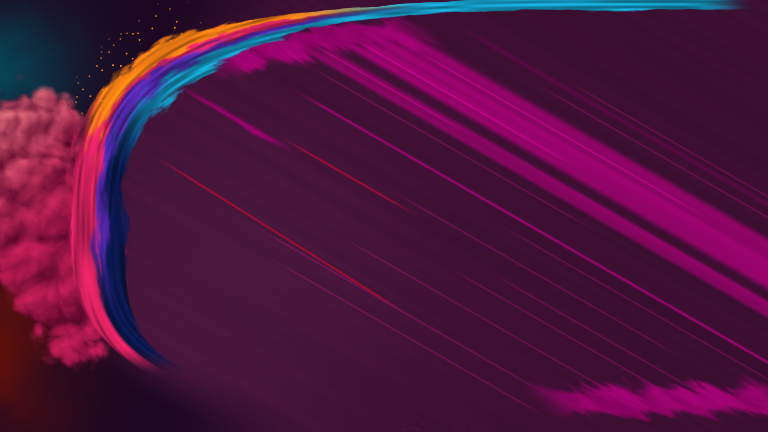
Give the GLSL for this background, as a WebGL 1 fragment shader.

```glsl
precision highp float;
uniform vec2 u_resolution;

#define PLUM vec3(0.232, 0.055, 0.188)
#define MAGENTA vec3(0.61, 0.01, 0.43)
#define CYAN vec3(0.08, 0.60, 0.76)
#define ORANGE vec3(0.96, 0.50, 0.08)
#define HOT_PINK vec3(0.84, 0.13, 0.37)
#define VIOLET vec3(0.32, 0.15, 0.66)
#define NAVY vec3(0.04, 0.09, 0.30)
#define ARC_CENTER vec2(1.5, 0.45)
#define ARC_POWER 3.2
#define STREAK_SLOPE 0.575

float hash(vec2 p) {
  vec3 q = fract(vec3(p.xyx) * 0.1031);
  q += dot(q, q.yzx + 33.33);
  return fract((q.x + q.y) * q.z);
}

float noise(vec2 p) {
  vec2 i = floor(p), f = fract(p);
  f = f * f * (3.0 - 2.0 * f);
  return mix(mix(hash(i), hash(i + vec2(1, 0)), f.x),
             mix(hash(i + vec2(0, 1)), hash(i + vec2(1, 1)), f.x), f.y);
}

float fbm(vec2 p) {
  float sum = 0.0, amp = 0.5;
  for (int i = 0; i < 4; i++) {
    sum += amp * noise(p);
    p = p * 2.07 + 7.3;
    amp *= 0.5;
  }
  return sum;
}

// Rounded lumps: squared distance to the nearest jittered point, in octaves
float billow(vec2 p) {
  float sum = 0.0, amp = 0.6;
  for (int o = 0; o < 3; o++) {
    vec2 cell = floor(p);
    float near = 1.0;
    for (int k = 0; k < 9; k++) {
      vec2 c = cell + vec2(mod(float(k), 3.0), floor(float(k) / 3.0)) - 1.0;
      vec2 v = c + vec2(hash(c), hash(c + 41.7)) - p;
      near = min(near, dot(v, v));
    }
    sum += amp * (1.0 - near);
    p = p * 2.1 + 3.7;
    amp *= 0.45;
  }
  return sum;
}

// Approximate signed distance to the superellipse arc, positive outside
float arcDistance(vec2 p) {
  vec2 axes = vec2(1.27, p.y > ARC_CENTER.y ? 0.54 : 0.43);
  vec2 u = vec2(ARC_CENTER.x - p.x, abs(p.y - ARC_CENTER.y)) / axes;
  u = max(u, 0.001);
  float r = pow(pow(u.x, ARC_POWER) + pow(u.y, ARC_POWER), 1.0 / ARC_POWER);
  vec2 grad = pow(u / r, vec2(ARC_POWER - 1.0)) / axes;
  return (r - 1.0) / length(grad);
}

float range(float lo, float hi, float soft, float x) {
  return smoothstep(lo - soft, lo + soft, x) * (1.0 - smoothstep(hi - soft, hi + soft, x));
}

// Thin diagonal line at offset q0, fading at both ends
float streak(float q, float q0, float width, float x, float x0, float x1) {
  float w = max(width, 0.6 / u_resolution.y);
  float t = (q - q0) / w;
  return exp(-t * t) * range(x0, x1, 0.05, x) * width / w;
}

void main() {
  vec2 p = gl_FragCoord.xy / u_resolution.y;
  float d = arcDistance(p);
  float s = p.x + p.y;
  float q = p.y + STREAK_SLOPE * p.x;
  float cloud = fbm(p * 7.0);
  float grain = noise(vec2(p.x * 1.3, q * 75.0));
  float inside = smoothstep(0.0, 0.06, -d);

  // Plum ground, dark outer corner, teal and red haze
  vec3 col = PLUM * (0.94 + 0.12 * grain);
  col += vec3(0.055, 0.035, 0.05) * exp(-3.5 * dot(p - vec2(0.5, 0.35), p - vec2(0.5, 0.35)));
  float corner = smoothstep(-0.03, 0.08, d) * (1.0 - smoothstep(0.35, 0.75, p.x));
  col = mix(col, vec3(0.11, 0.03, 0.13), corner);
  float teal = exp(-dot(p - vec2(0.02, 0.82), p - vec2(0.02, 0.82)) * 40.0);
  col = mix(col, vec3(0.03, 0.25, 0.31), teal * (0.4 + cloud));
  vec2 ember = (p - vec2(0.0, 0.2)) / vec2(0.17, 0.25);
  col = mix(col, vec3(0.36, 0.06, 0.05), exp(-dot(ember, ember)) * (0.35 + cloud));

  // Broad magenta bands and faint parallel lines
  float band = range(1.353, 1.468, 0.012, q) * (1.08 - 2.2 * max(q - 1.38, 0.0));
  band = max(band, range(1.287, 1.325, 0.007, q) * 0.85);
  band *= smoothstep(0.035, 0.085, -d + 0.03 * (grain - 0.5)) * (0.78 + 0.3 * grain);
  col = mix(col, MAGENTA, clamp(band, 0.0, 1.0));
  for (int i = 0; i < 14; i++) {
    float id = float(i);
    float start = 0.4 + 1.0 * hash(vec2(id, 3.0));
    float line = streak(q, 0.65 + 0.07 * id + 0.05 * hash(vec2(id, 8.0)), 0.0025, p.x, start, start + 0.6);
    col += vec3(0.16, 0.0, 0.11) * line * inside;
  }
  col = mix(col, MAGENTA * 1.1, streak(q, 1.183, 0.0035, p.x, 0.72, 1.9) * 0.85);
  col = mix(col, vec3(0.42, 0.02, 0.32), streak(q, 1.549, 0.006, p.x, 1.1, 1.9) * 0.5);
  col = mix(col, vec3(0.72, 0.04, 0.22), streak(q, 1.056, 0.003, p.x, 0.68, 0.93) * 0.8);
  col = mix(col, vec3(0.75, 0.04, 0.18), streak(q + 0.05 * (p.x - 0.6), 0.832, 0.0028, p.x, 0.4, 0.9) * 0.8);

  // Ragged magenta paint below the arc
  float rag = fbm(vec2(p.x * 12.0, q * 45.0));
  float paint = range(-0.085, -0.025, 0.014, d + 0.07 * (rag - 0.5)) * range(1.36, 1.88, 0.07, s);
  float splash = streak(q + 0.02 * (rag - 0.5), 1.037, 0.007, p.x, 0.45, 0.65);
  col = mix(col, MAGENTA * (0.75 + 0.5 * rag), max(paint, splash));

  // Lit smoke billows
  vec2 e = vec2((p.x - 0.12 + 0.2 * (p.y - 0.48)) / 0.15, (p.y - 0.49) / 0.31);
  vec2 sp = p * 10.0 + 0.8 * cloud;
  float lump = billow(sp);
  float light = clamp(0.5 + 1.5 * (lump - billow(sp + vec2(-0.15, 0.2))) + 0.7 * (lump - 0.75), 0.0, 1.0);
  float smoke = 1.0 - smoothstep(0.92, 1.06, length(e) + 0.5 * (0.7 - lump) + 0.3 * (cloud - 0.5));
  vec3 pink = mix(HOT_PINK, vec3(0.93, 0.46, 0.5), smoothstep(0.35, 0.8, p.y - 0.8 * p.x));
  col = mix(col, mix(vec3(0.38, 0.03, 0.17), pink, light), smoke * 0.95);

  // Feathered ribbon, coloured from its inner to its outer edge
  float fiber = noise(vec2(s * 9.0, d * 160.0));
  float tear = fbm(vec2(s * 14.0, d * 60.0)) - 0.5;
  float width = mix(0.055, 0.012, smoothstep(1.1, 1.8, s)) * mix(0.35, 1.0, smoothstep(0.12, 0.4, p.y));
  float k = d / width + 0.9 * tear;
  float far = smoothstep(1.6, 2.0, s);
  vec3 inner = mix(NAVY, CYAN, smoothstep(0.85, 1.2, s));
  vec3 middle = mix(mix(NAVY, VIOLET, smoothstep(0.25, 0.5, p.y)), CYAN, far);
  vec3 outer = mix(HOT_PINK, ORANGE, smoothstep(0.86, 1.0, s + 0.2 * tear));
  outer = mix(outer, CYAN, far);
  vec3 ribbon = mix(inner, middle, smoothstep(-0.6, -0.1, k));
  ribbon = mix(ribbon, mix(HOT_PINK, CYAN, far), smoothstep(0.0, 0.35, k));
  ribbon = mix(ribbon, outer, smoothstep(0.35, 0.65, k)) * (0.62 + 0.6 * fiber);
  float cover = range(-1.1, 1.2, 0.15, k) * smoothstep(0.13, 0.2, p.y);
  cover *= 1.0 - smoothstep(1.62, 1.75, p.x);
  col = mix(col, ribbon, cover);

  // Scattered powder grains
  vec2 grid = p * 70.0, id = floor(grid);
  vec2 center = 0.3 + 0.4 * vec2(hash(id + 5.0), hash(id + 19.0));
  float dotMask = 1.0 - smoothstep(0.08, 0.22, length(fract(grid) - center));
  float zone = range(0.04, 0.12, 0.03, d) * range(0.92, 1.4, 0.06, s);
  col = mix(col, ORANGE, dotMask * zone * step(0.72, hash(id)));

  gl_FragColor = vec4(col, 1.0);
}
```
